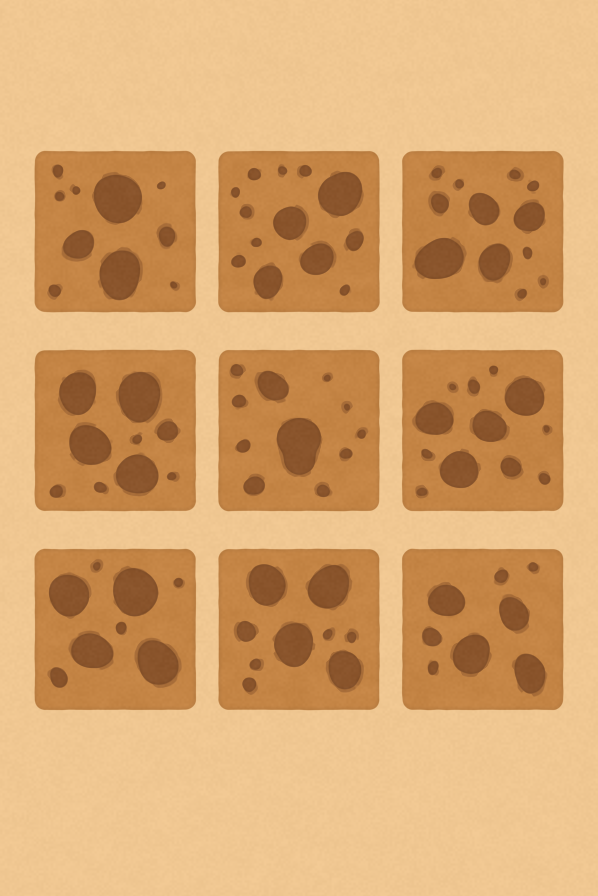
A Shadertoy shader for this pattern:

```glsl
// Three by three rounded biscuit tiles with scattered brown spots on cream paper.
#define PITCH vec2(0.2051, 0.2220)
#define CENTER vec2(0.0, 0.0195)
#define TILE_HALF 0.0898
#define CORNER 0.13
#define SPOTS 14
#define DARTS 90
#define GAP 0.10
#define SEED 4.0
#define PAPER vec3(0.94, 0.78, 0.57)
#define CRUST vec3(0.77, 0.52, 0.27)
#define SPOT vec3(0.54, 0.33, 0.17)
#define GRAIN 0.022

float hash(vec2 p) {
    return fract(sin(dot(p, vec2(12.9898, 78.233))) * 43758.5453);
}

float noise(vec2 p) {
    vec2 i = floor(p), f = fract(p);
    f = f * f * (3.0 - 2.0 * f);
    return mix(mix(hash(i), hash(i + vec2(1, 0)), f.x),
               mix(hash(i + vec2(0, 1)), hash(i + vec2(1, 1)), f.x), f.y);
}

float roundedBox(vec2 p, float halfSize, float radius) {
    vec2 d = abs(p) - halfSize + radius;
    return length(max(d, 0.0)) + min(max(d.x, d.y), 0.0) - radius;
}

float smoothMin(float a, float b, float k) {
    float h = max(k - abs(a - b), 0.0) / k;
    return min(a, b) - 0.25 * h * h * k;
}

// Wobbly tilted ellipse, or a two-lobed blob, inside radius r.
float spotDistance(vec2 p, float r, vec2 key, bool lobed) {
    float tilt = 6.2832 * hash(key + 0.31);
    float c = cos(tilt), s = sin(tilt);
    p = mat2(c, -s, s, c) * p;
    float angle = atan(p.y, p.x);
    float wobble = r * (0.025 * sin(2.0 * angle + tilt * 3.0)
                      + 0.025 * sin(3.0 * angle + tilt * 5.0));
    if (lobed) {
        float body = length(p + vec2(0.25 * r, 0.0)) - 0.72 * r;
        float lobe = length(p - vec2(0.42 * r, 0.06 * r)) - 0.54 * r;
        return smoothMin(body, lobe, 0.2 * r) + 0.5 * wobble;
    }
    float squash = mix(0.76, 0.95, hash(key + 0.57));
    return (length(p / vec2(1.0, squash)) - r) * squash + wobble;
}

// Throws darts, large spots first, and keeps those that clear the earlier ones.
float spotField(vec2 p, float tile) {
    vec3 placed[SPOTS];
    int count = 0;
    int total = SPOTS - int(3.0 * hash(vec2(tile, 0.7)));
    bool hasLobes = hash(vec2(tile, 5.3)) < 0.42;
    float nearest = 1e3;
    for (int i = 0; i < DARTS; i++) {
        if (count >= total) break;
        vec2 key = vec2(tile * 1.7, float(i) * 1.31);
        bool large = count < 4 && i < 40;
        bool lobed = hasLobes && count == 0;
        float size = hash(key + 0.13);
        float r = large ? mix(0.20, 0.32, size)
                : count == 4 ? 0.13 : mix(0.045, 0.092, size);
        if (lobed) r = 0.37;
        vec2 spread = vec2(hash(key + 0.71), hash(key.yx + 9.2)) * 2.0 - 1.0;
        vec2 center = spread * (0.85 - r);
        bool clear = true;
        for (int j = 0; j < count; j++)
            clear = clear && distance(center, placed[j].xy) > r + placed[j].z + GAP;
        if (!clear) continue;
        placed[count] = vec3(center, r);
        count++;
        nearest = min(nearest, spotDistance(p - center, r, key, lobed));
    }
    return nearest;
}

void mainImage(out vec4 fragColor, in vec2 fragCoord) {
    vec2 uv = (fragCoord - 0.5 * iResolution.xy) / iResolution.y;
    vec2 p = uv - CENTER;
    vec2 id = clamp(round(p / PITCH), -1.0, 1.0);
    vec2 q = (p - id * PITCH) / TILE_HALF;
    float tile = id.x + 1.0 + 3.0 * (id.y + 1.0) + SEED;
    float aa = 0.75 / (iResolution.y * TILE_HALF);

    // Paper
    float mottle = noise(uv * vec2(45.0, 70.0) + 50.0) - 0.5;
    float grain = noise(uv * 370.0 + 200.0) - 0.5;
    vec3 color = PAPER + 0.008 * mottle;

    // Tile with a faintly darker rim
    float rough = noise(q * 9.0 + tile * 17.0);
    float box = roundedBox(q, 1.0, CORNER) + 0.008 * (rough - 0.5);
    if (box < 0.1) {
        vec3 crust = CRUST + 0.022 * mottle;
        crust *= 1.0 - 0.05 * smoothstep(-0.06, 0.0, box);

        // Spots with a broken, smudged outline
        float d = spotField(q, tile) + 0.008 * (rough - 0.5);
        float smudge = 0.035 * smoothstep(0.35, 0.8, rough);
        crust = mix(crust, mix(CRUST, SPOT, 0.5), 1.0 - smoothstep(-aa, aa, d - smudge));
        vec3 dark = SPOT * (1.0 - 0.06 * smoothstep(-0.04, 0.0, d)) + 0.015 * mottle;
        crust = mix(crust, dark, 1.0 - smoothstep(-aa, aa, d));
        color = mix(color, crust, 1.0 - smoothstep(-aa, aa, box));
    }

    fragColor = vec4(color + GRAIN * grain, 1.0);
}
```
